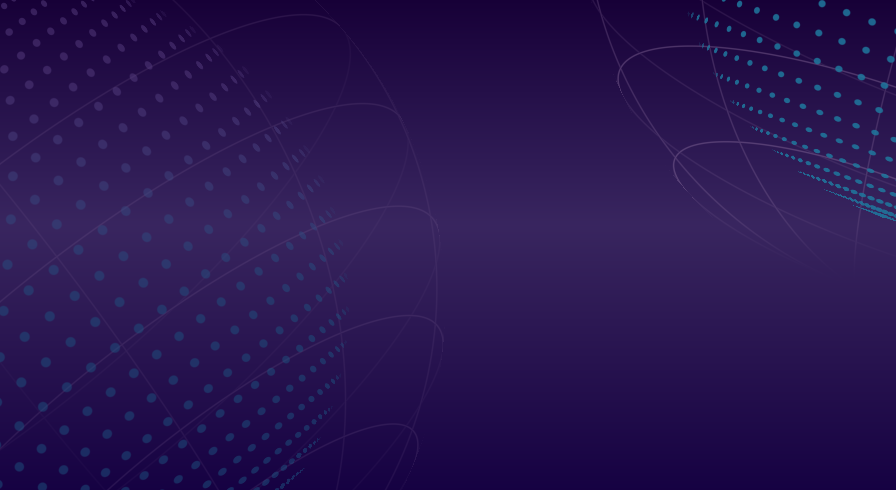
A WebGL 1 fragment shader for this background:

```glsl
precision highp float;
// Violet gradient with two dotted globes wrapped in faint wire rings.
uniform vec2 u_resolution;

vec2 rotate(vec2 p, float angle) {
  float c = cos(angle), s = sin(angle);
  return vec2(c * p.x + s * p.y, c * p.y - s * p.x);
}

// Dots on a latitude-longitude lattice of the unit sphere, seen side on.
float sphereDots(vec2 q, vec2 phase, float size, float blur) {
  if (dot(q, q) > 0.9995) return 0.0;
  vec2 cell = vec2(0.1, 0.103);
  float lat = asin(q.y);
  float lon = asin(clamp(q.x / cos(lat), -1.0, 1.0));
  vec2 a = floor((vec2(lon, lat) - phase) / cell + 0.5) * cell + phase;
  vec2 center = vec2(cos(a.y) * sin(a.x), sin(a.y));
  vec2 squash = max(cos(a), vec2(0.28, 0.5));
  float d = length((q - center) / squash);
  float limbFade = smoothstep(0.0, 0.35, cos(a.x));
  return limbFade * (1.0 - smoothstep(size - blur, size + blur, d));
}

// Distance to the circle where a plane cuts the unit sphere.
float ringDistance(vec3 p, vec3 normal, float offset) {
  float depth = p.z < 0.0 ? min(p.z, -0.02) : max(p.z, 0.02);
  vec2 slope = normal.xy - normal.z * p.xy / depth;
  return abs(dot(normal, p) - offset) / max(length(slope), 0.05);
}

// Parallels and meridians on the near and far halves of the sphere.
float wireGlobe(vec2 q, float width) {
  float r2 = dot(q, q);
  if (r2 > 1.0) return 0.0;
  vec3 axis = vec3(0.0, 0.963, -0.27);
  vec3 facing = vec3(0.0, 0.27, 0.963);
  float lines = 0.0;
  for (int side = 0; side < 2; side++) {
    float z = sqrt(1.0 - r2) * (side == 0 ? 1.0 : -1.0);
    vec3 p = vec3(q, z);
    float strength = side == 0 ? 1.0 : 0.4;
    for (int i = 0; i < 5; i++) {
      float d = ringDistance(p, axis, sin(0.03 - 0.262 * float(i)));
      lines = max(lines, strength * (1.0 - smoothstep(0.0, width, d)));
    }
    for (int i = 0; i < 3; i++) {
      float lon = 0.135 + 0.7 * float(i);
      vec3 normal = vec3(cos(lon), 0.0, 0.0) - sin(lon) * facing;
      float d = ringDistance(p, normal, 0.0);
      lines = max(lines, 0.7 * strength * (1.0 - smoothstep(0.0, width, d)));
    }
  }
  return lines;
}

void main() {
  vec2 p = gl_FragCoord.xy / u_resolution.y;
  float aspect = u_resolution.x / u_resolution.y;
  float pixel = 1.0 / u_resolution.y;

  // Backdrop: a soft horizontal band of lighter violet
  vec3 edge = mix(vec3(0.085, 0.005, 0.26), vec3(0.09, 0.0, 0.215), p.y);
  float band = p.y < 0.54 ? p.y / 0.54 : (1.0 - p.y) / 0.46;
  vec3 color = mix(edge, vec3(0.222, 0.147, 0.373), band);

  // Globe frames; the right one is mirrored
  vec2 left = rotate(p - vec2(0.05, 0.379), 0.685) / 0.663;
  vec2 right = rotate(vec2(aspect + 0.19 - p.x, p.y - 1.163), 0.35) / 0.645;

  // Wire rings
  float width = max(0.003, 1.3 * pixel) / 0.85;
  vec3 wire = vec3(0.62, 0.5, 0.68);
  color = mix(color, wire, 0.14 * wireGlobe(left / 1.295, width));
  float lowFade = smoothstep(0.42, 0.62, p.y);
  color = mix(color, wire, 0.36 * lowFade * wireGlobe(right / 1.285, width));

  // Dots: dim and turning lilac upward on the left, bright teal on the right
  float blur = max(0.003, 1.1 * pixel);
  vec3 dim = mix(vec3(0.11, 0.32, 0.5), vec3(0.34, 0.24, 0.5), smoothstep(0.3, 0.9, p.y));
  color = mix(color, dim, 0.5 * sphereDots(left, vec2(0.037, -0.078), 0.0155, blur));
  vec3 teal = vec3(0.12, 0.47, 0.62);
  color = mix(color, teal, 0.85 * sphereDots(right, vec2(0.066, -0.032), 0.0125, blur));

  gl_FragColor = vec4(color, 1.0);
}
```
